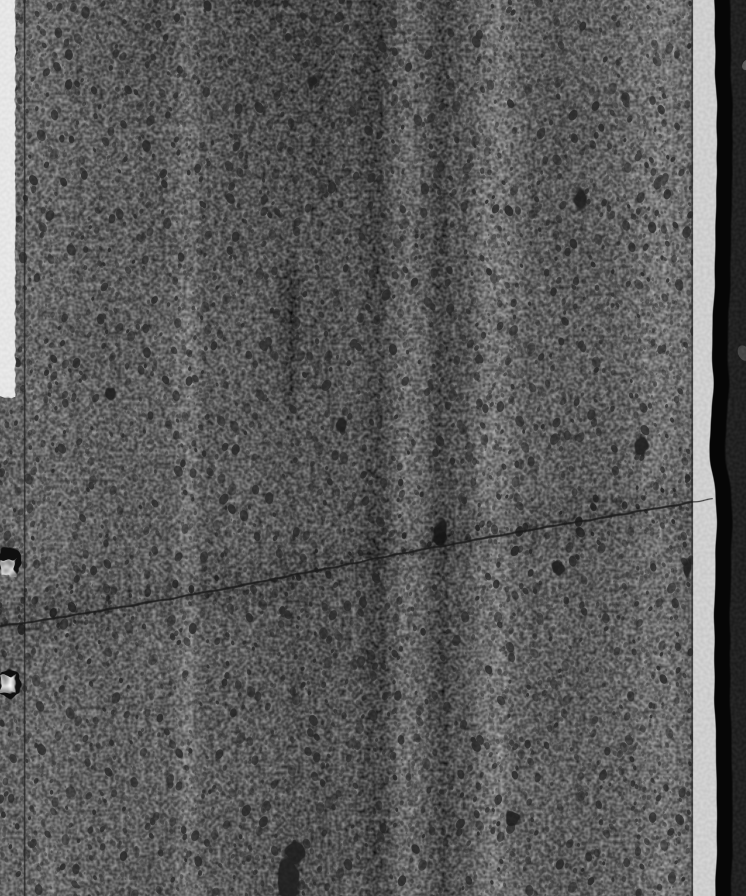
Write a Shadertoy shader that draws this texture.

```glsl
// A grey speckled stone slab with vertical banding, a slanted crack, pale side strips and a dark margin.
// Bands are sums of Gaussians over x, the grain is layered cell speckles plus gradient noise,
// and stains, holes and strip edges are noise-warped distance shapes.

vec3 hash3(vec2 p) {
    vec3 q = fract(p.xyx * vec3(0.1031, 0.1030, 0.0973));
    q += dot(q, q.yxz + 33.33);
    return fract((q.xxy + q.yzz) * q.zyx);
}

float gradientNoise(vec2 p) {
    vec2 cell = floor(p), f = p - cell, u = f * f * f * (f * (f * 6.0 - 15.0) + 10.0);
    vec4 corner;
    for (int i = 0; i < 4; i++) {
        vec2 o = vec2(i & 1, i >> 1);
        float angle = 6.2832 * hash3(cell + o).x;
        corner[i] = dot(vec2(cos(angle), sin(angle)), f - o);
    }
    return mix(mix(corner.x, corner.y, u.x), mix(corner.z, corner.w, u.x), u.y);
}

float bump(float x, float center, float width) {
    float d = (x - center) / width;
    return exp(-d * d);
}

// Coverage inside a signed distance, softened by at least one pixel
float fill(float d, float soft) {
    float w = max(soft, 0.7 / iResolution.y);
    return 1.0 - smoothstep(-w, w, d);
}

// Scattered irregular grains, one candidate per cell
float grains(vec2 p, float scale, float density) {
    vec2 q = p * scale, cell = floor(q);
    float cover = 0.0;
    for (int j = -1; j <= 1; j++)
    for (int i = -1; i <= 1; i++) {
        vec2 id = cell + vec2(i, j);
        vec3 h = hash3(id + scale), k = hash3(id + 71.0);
        if (k.x > density) continue;
        vec2 d = q - id - h.xy;
        float turn = 1.2 * (k.y - 0.5);
        d = mat2(cos(turn), sin(turn), -sin(turn), cos(turn)) * d;
        float r = mix(0.17, 0.5, h.z * h.z);
        float shape = length(d * vec2(1.2, 0.85)) - r;
        cover = max(cover, fill(shape / scale, 0.0) * mix(0.55, 1.0, k.z));
    }
    return cover;
}

// Vertical light and dark bands across the slab
float bands(vec2 p) {
    float x = p.x + 0.002 * gradientNoise(p * vec2(8.0, 4.0));
    float v = 0.385;
    v += 0.035 * bump(x, 0.045, 0.035) + 0.085 * bump(x, 0.208, 0.012);
    v -= 0.045 * bump(x, 0.35, 0.09) + 0.085 * bump(x, 0.42, 0.014);
    v += 0.065 * bump(x, 0.452, 0.014) - 0.10 * bump(x, 0.493, 0.013);
    v -= 0.04 * bump(x, 0.52, 0.01);
    v += 0.095 * bump(x, 0.552, 0.022) - 0.015 * bump(x, 0.63, 0.04);
    v += 0.085 * bump(x, 0.738, 0.033);
    v += 0.035 * gradientNoise(vec2(x * 75.0, p.y * 1.5));
    return v - 0.05 * bump(x, 0.3, 0.2) * smoothstep(0.55, 1.0, p.y);
}

// Dark stains: center, half size
float stains(vec2 p) {
    vec4 spots[11] = vec4[](
        vec4(0.647, 0.778, 0.007, 0.012), vec4(0.715, 0.501, 0.008, 0.010),
        vec4(0.491, 0.404, 0.008, 0.014), vec4(0.622, 0.366, 0.007, 0.008),
        vec4(0.572, 0.086, 0.009, 0.008), vec4(0.330, 0.049, 0.011, 0.013),
        vec4(0.322, 0.018, 0.012, 0.028), vec4(0.123, 0.560, 0.006, 0.007),
        vec4(0.348, 0.908, 0.005, 0.008), vec4(0.380, 0.525, 0.005, 0.008),
        vec4(0.767, 0.366, 0.004, 0.011));
    vec2 q = p + 0.005 * vec2(gradientNoise(p * 90.0), gradientNoise(p * 90.0 + 40.0));
    float cover = 0.0;
    for (int i = 0; i < 11; i++) {
        vec4 s = spots[i];
        float d = (length((q - s.xy) / s.zw) - 1.0) * s.z;
        cover = max(cover, fill(d, 0.0015));
    }
    return cover;
}

void mainImage(out vec4 fragColor, in vec2 fragCoord) {
    vec2 p = fragCoord / iResolution.y;
    p.x *= 0.832 * iResolution.y / iResolution.x;
    float coarse = gradientNoise(p * 130.0), fine = gradientNoise(p * 260.0 + 9.0);

    // Banded slab with broad mottling, long smears and grain
    float tone = bands(p) + 0.03 * gradientNoise(p * 9.0);
    tone -= 0.13 * bump(p.x, 0.323, 0.010) * bump(p.y, 0.66, 0.055);
    tone -= 0.08 * bump(p.x, 0.322, 0.008) * bump(p.y, 0.57, 0.035);
    tone += 0.16 * coarse + 0.24 * fine;
    tone = mix(tone, 0.23, 0.65 * grains(p, 170.0, 0.55));
    tone = mix(tone, 0.15, 0.85 * grains(p, 88.0, 0.36));
    tone = mix(tone, 0.12, 0.9 * stains(p));

    // Left seam and the pale strip above its ragged end
    tone = mix(tone, 0.13, 0.8 * fill(abs(p.x - 0.0275) - 0.0008, 0.001));
    float pale = max(p.x - 0.017, 0.557 - p.y + 0.004 * coarse) + 0.002 * coarse;
    tone = mix(tone, 0.90 + 0.04 * fine, fill(pale, 0.001));

    // Two dark-rimmed holes with light cores
    for (int i = 0; i < 2; i++) {
        vec2 d = p - vec2(0.0105, i == 0 ? 0.374 : 0.237);
        tone = mix(tone, 0.06, fill(length(d * vec2(1.1, 0.9)) - 0.0145 + 0.003 * coarse, 0.001));
        vec2 b = abs(d + vec2(0.002, i == 0 ? 0.008 : 0.0)) - vec2(0.008, 0.009);
        tone = mix(tone, 0.72 + 0.4 * coarse, fill(max(b.x, b.y) + 0.004 * coarse, 0.001));
    }

    // Right pale strip, wavy black gap and dark margin
    float edge = 0.798 - 0.008 * bump(p.y, 0.505, 0.045) - 0.003 * bump(p.y, 0.61, 0.035)
        + 0.0015 * sin(p.y * 17.0) + 0.002 * gradientNoise(vec2(p.y * 30.0, 3.0));
    tone = mix(tone, 0.16, 0.7 * fill(abs(p.x - 0.772) - 0.001, 0.001));
    tone = mix(0.81 + 0.05 * fine, tone, fill(p.x - 0.773, 0.0007));
    tone = mix(0.025, tone, fill(p.x - edge, 0.001));
    float margin = 0.13 + 0.05 * fine + 0.25 * grains(p, 60.0, 0.03);
    tone = mix(margin, tone, fill(p.x - edge - 0.0175, 0.0015));

    // Slanted crack with a soft shadow, ending at the black gap
    float line = p.y - 0.301 - 0.179 * p.x + 0.004 * sin(p.x * 7.9) * (1.0 - p.x)
        + 0.0015 * gradientNoise(p * 60.0);
    float onSlab = fill(p.x - 0.772, 0.001);
    tone -= 0.045 * onSlab * bump(line, 0.003, 0.025);
    float crack = fill(abs(line) - mix(0.0006, 0.0012, onSlab), 0.001);
    tone = mix(tone, 0.10, 0.85 * crack * fill(p.x - 0.795, 0.001));

    fragColor = vec4(vec3(clamp(tone, 0.0, 1.0)), 1.0);
}
```
